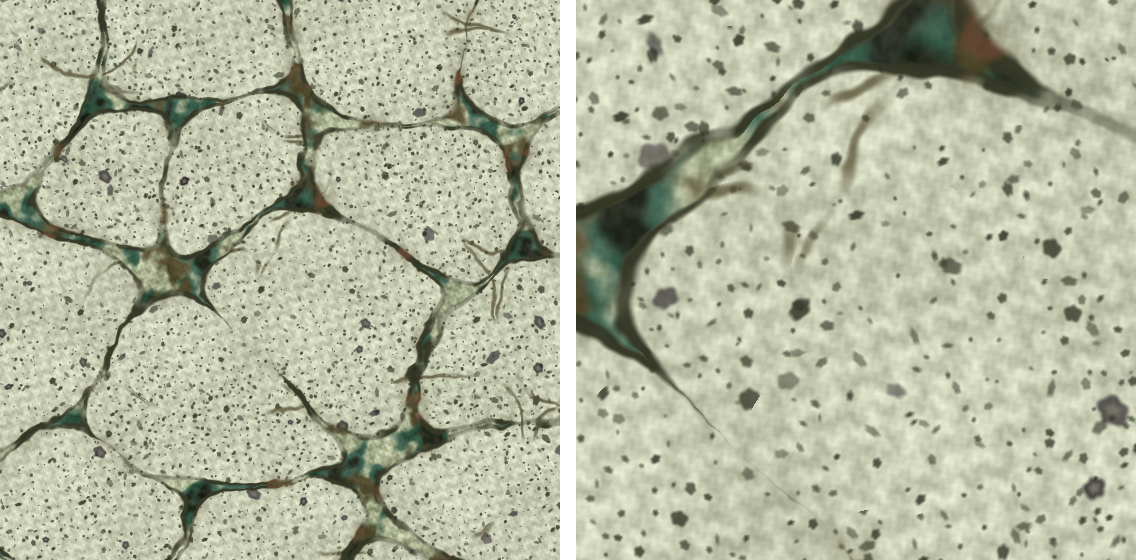
Left: the whole. Right: its middle third, enlarged.
Reproduce this texture procedurally as a three.js fragment shader.

```glsl
varying vec2 vUv;

const vec2  GRAIN_COUNT   = vec2(2.9, 3.5);   // grains across and up
const float GRAIN_JITTER  = 0.88;
const float CORNER_TIGHT  = 12.0;             // higher gives smaller corner pores
const float GAP_MEAN      = -0.001;
const float GAP_VARIATION = 0.018;
const float RIM_WIDTH     = 0.0045;
const float RIM_SOFTNESS  = 0.013;
const float MOTTLE        = 0.095;
const float CLOUDING      = 0.035;

const vec3 QUARTZ = vec3(0.785, 0.805, 0.705);
const vec3 MATRIX = vec3(0.660, 0.690, 0.560);
const vec3 TEAL   = vec3(0.230, 0.370, 0.300);
const vec3 CLAY   = vec3(0.330, 0.300, 0.190);
const vec3 SOOT   = vec3(0.130, 0.150, 0.110);
const vec3 RIM    = vec3(0.190, 0.200, 0.130);
const vec3 RUST   = vec3(0.370, 0.260, 0.180);
const vec3 SPECK  = vec3(0.210, 0.225, 0.165);
const vec3 PLUM   = vec3(0.190, 0.160, 0.180);

vec2 hash2(vec2 p) {
  vec3 q = fract(p.xyx * vec3(0.1031, 0.1030, 0.0973));
  q += dot(q, q.yzx + 33.33);
  return fract((q.xx + q.yz) * q.zy);
}

// Layered, rotated sines, about -1 to 1
float waves(vec2 p) {
  float sum = 0.0, amp = 0.5;
  for (int i = 0; i < 4; i++) {
    p = mat2(0.8, 0.6, -0.6, 0.8) * p * 1.7 + 1.3;
    sum += amp * sin(p.x + 1.6 * sin(p.y));
    amp *= 0.65;
  }
  return sum;
}

vec2 grainCentre(vec2 cell) {
  float stagger = 0.5 * mod(cell.y, 2.0);
  return cell + 0.5 + vec2(stagger - 0.25, 0.0) + GRAIN_JITTER * (hash2(cell + 17.0) - 0.5);
}

// Rounded cellular distance: positive in grains, negative in pores
float grainDistance(vec2 p) {
  vec2 home = floor(p), nearest = vec2(0.0);
  float best = 100.0;
  for (int y = -2; y <= 2; y++)
  for (int x = -2; x <= 2; x++) {
    vec2 away = grainCentre(home + vec2(x, y)) - p;
    float d = dot(away, away);
    if (d < best) { best = d; nearest = away; }
  }
  float total = 0.0;
  for (int y = -2; y <= 2; y++)
  for (int x = -2; x <= 2; x++) {
    vec2 away = grainCentre(home + vec2(x, y)) - p;
    vec2 span = away - nearest;
    if (dot(span, span) > 0.0001) {
      float border = dot(0.5 * (away + nearest), normalize(span));
      total += exp(-CORNER_TIGHT * border);
    }
  }
  return -log(total + 0.00001) / CORNER_TIGHT;
}

// Scattered irregular flecks: x is coverage, y is the hollow inside
vec2 flecks(vec2 p, float share, float small, float large, float soft) {
  vec2 home = floor(p), cover = vec2(0.0);
  for (int y = -1; y <= 1; y++)
  for (int x = -1; x <= 1; x++) {
    vec2 cell = home + vec2(x, y);
    vec2 kind = hash2(cell + 71.0), shape = hash2(cell + 137.0);
    vec2 away = p - cell - hash2(cell + 5.0);
    float turn = 6.283 * shape.x;
    away = mat2(cos(turn), sin(turn), -sin(turn), cos(turn)) * away;
    away.x *= mix(0.5, 1.1, shape.y);
    float angle = atan(away.y, away.x + 0.00001);
    float radius = mix(small, large, kind.y * kind.y);
    radius *= 1.0 + 0.12 * sin(2.0 * angle + turn) + 0.08 * sin(5.0 * angle - turn);
    float d = length(away);
    float on = step(kind.x, share) * mix(0.5, 1.0, shape.x);
    float body = on * (1.0 - smoothstep(radius - soft, radius + soft, d));
    float core = on * step(0.45, shape.x) * (1.0 - smoothstep(0.1 * radius, 0.75 * radius, d));
    cover = max(cover, vec2(body, core));
  }
  return cover;
}

void main() {
  // Grain outlines, bent and roughened
  vec2 bend = vec2(waves(vUv * 4.0), waves(vUv * 4.0 + 31.0));
  vec2 rough = vec2(waves(vUv * 26.0 + 9.0), waves(vUv * 26.0 + 57.0));
  vec2 p = vUv * GRAIN_COUNT + 0.08 * bend + 0.016 * rough + vec2(4.3, 7.2);
  float gap = GAP_MEAN + GAP_VARIATION * waves(vUv * 6.0 + 83.0);
  float d = grainDistance(p) - gap;

  // Mottled clear grains
  float fine = waves(vUv * 120.0);
  float cloud = waves(vUv * 11.0 + 40.0);
  vec3 color = QUARTZ + MOTTLE * fine + CLOUDING * cloud;

  // Inclusions from dust to crystals, crowded in places
  float crowd = 1.0 + 0.5 * waves(vUv * 5.0 + 12.0);
  vec2 dust = flecks(vUv * 84.0, 0.55 * crowd, 0.08, 0.27, 0.10);
  vec2 grit = flecks(vUv * 36.0 + 211.0, 0.32 * crowd, 0.06, 0.20, 0.05);
  vec2 crystal = flecks(vUv * 12.0 + 419.0, 0.34, 0.05, 0.14, 0.022);
  color = mix(color, SPECK, 0.9 * dust.x);
  color = mix(color, SPECK, 0.9 * grit.x);
  color = mix(color, PLUM, 0.95 * crystal.x);
  color = mix(color, MATRIX, 0.5 * crystal.y);

  // Sparse broken cracks across the grains
  float crack = abs(grainDistance(p.yx * 0.9 + 23.0) + 0.004);
  float broken = smoothstep(0.15, 0.6, waves(vUv * 8.0 + 150.0));
  color = mix(color, CLAY, 0.75 * broken * (1.0 - smoothstep(0.002, 0.014, crack)));

  // Pore filling: pale matrix, teal resin, clay and soot
  float patchy = waves(vUv * 15.0 + 3.0) + 0.3 * rough.x;
  float stain = waves(vUv * 19.0 + 65.0) + 0.2 * rough.y;
  vec3 filling = mix(MATRIX + 0.10 * fine, TEAL, smoothstep(-0.25, 0.25, patchy));
  filling = mix(filling, CLAY, smoothstep(0.1, 0.6, stain));
  filling = mix(filling, SOOT, smoothstep(0.3, 0.8, patchy));
  filling += 0.07 * rough.y + 0.04 * fine;
  color = mix(color, filling, 1.0 - smoothstep(-0.014, 0.004, d));

  // Brown haze and dark rims of uneven strength
  float haze = exp(-abs(d) / 0.03) * smoothstep(-0.2, 0.8, stain);
  color = mix(color, CLAY, 0.5 * haze);
  float width = RIM_WIDTH * (1.0 + 0.9 * rough.x);
  float rim = 1.0 - smoothstep(width, width + RIM_SOFTNESS, abs(d));
  rim *= mix(0.35, 0.95, smoothstep(-0.6, 0.3, patchy + 0.4 * rough.y));
  color = mix(color, mix(RIM, RUST, smoothstep(0.4, 0.9, stain)), rim);

  gl_FragColor = vec4(clamp(color, 0.0, 1.0), 1.0);
}
```
